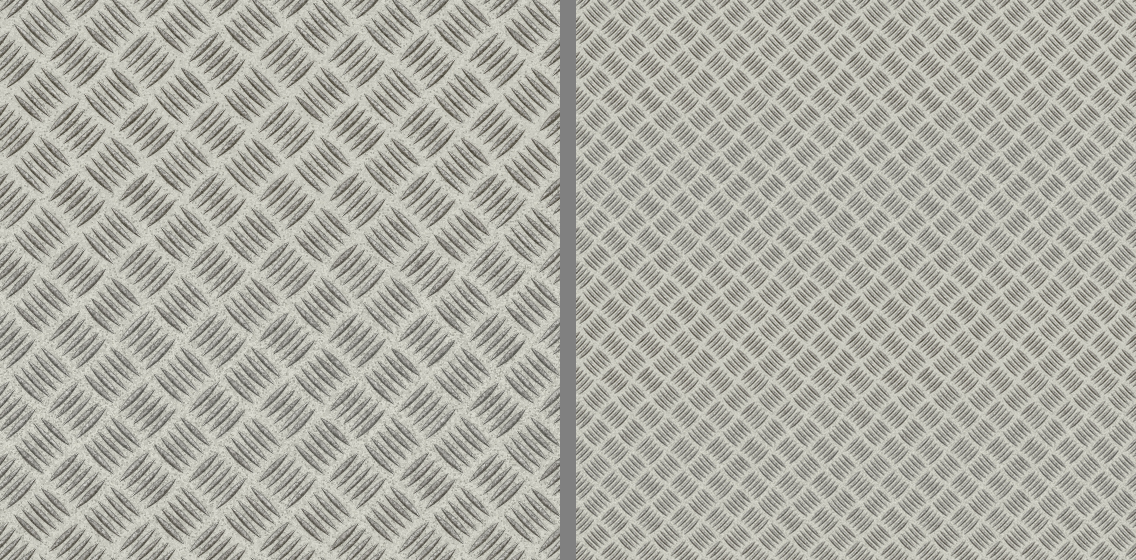
Left, the tile; right, the same tile 2 across and 2 down.
Give the GLSL for this texture, as a three.js fragment shader.

```glsl
varying vec2 vUv;

const float TAU = 6.2831853;
const float REPEATS = 8.0;

float hash(vec2 p) {
  return fract(sin(dot(p, vec2(127.1, 311.7))) * 43758.547);
}

// Wrapping cellular noise: x = distance to nearest point, y = its random value
vec2 cellular(vec2 uv, vec2 period) {
  vec2 p = uv * period;
  vec2 base = floor(p);
  vec2 nearest = vec2(9.0, 0.0);
  for (int j = -1; j <= 1; j++) {
    for (int i = -1; i <= 1; i++) {
      vec2 cell = base + vec2(float(i), float(j));
      vec2 id = mod(cell, period);
      vec2 jitter = vec2(hash(id), hash(id + 57.3));
      float d = length(cell + jitter - p);
      if (d < nearest.x) nearest = vec2(d, hash(id + 19.7));
    }
  }
  return nearest;
}

// Layered sines with whole frequencies
float clouds(vec2 uv) {
  vec2 a = uv * TAU;
  float n = sin(a.x * 2.0 + a.y + 1.5 * sin(a.y * 3.0));
  n += 0.7 * sin(a.y * 5.0 - a.x * 3.0 + 2.0 * sin(a.x * 4.0));
  n += 0.5 * sin(a.x * 9.0 + a.y * 7.0 + 2.0 * sin(a.y * 6.0));
  return 0.5 + n / 4.4;
}

// Five raised bars per block: x = coverage, y = position across bar,
// z = contact shade, w = random value of the bar
vec4 treadBlock(vec2 uv, vec2 center, float side) {
  vec2 p = uv * REPEATS - center + 0.5;
  vec2 id = mod(floor(p), REPEATS) + side * 13.0;
  p = fract(p) - 0.5;
  p.x *= side;
  vec2 q = vec2(p.x - p.y, -p.x - p.y) * 0.7071;
  vec4 tread = vec4(0.0);
  for (int i = -2; i <= 2; i++) {
    float k = float(i);
    float rnd = hash(id + k * 3.7);
    float halfLength = 0.295 + 0.03 * rnd;
    float u = (q.x - 0.02 * (hash(id - k * 5.1) - 0.5)) / halfLength;
    float v = q.y - k * 0.135 - 0.012 * (rnd - 0.5) * u;
    float halfWidth = 0.036 + 0.002 * k * k + 0.009 * hash(id + k + 31.0);
    halfWidth *= max(1.0 - u * u, 0.0);
    float d = abs(v) - halfWidth;
    float inside = 1.0 - smoothstep(-0.008, 0.008, d);
    inside *= 1.0 - smoothstep(0.95, 1.0, abs(u));
    float contact = exp(-max(d, 0.0) * 45.0) * (1.0 - smoothstep(0.7, 1.1, abs(u)));
    tread.z = max(tread.z, contact);
    if (inside > tread.x) {
      tread.x = inside;
      tread.y = clamp(v / max(halfWidth, 0.012), -1.0, 1.0);
      tread.w = rnd;
    }
  }
  return tread;
}

void main() {
  float wear = clouds(vUv);
  float clean = 0.5 + 0.5 * cos(TAU * (vUv.y - 0.8));
  vec2 fine = cellular(vUv, vec2(380.0));
  vec2 pits = cellular(vUv, vec2(220.0));
  vec2 scuffs = cellular(vUv + 0.002 * sin(TAU * vUv.yx * 61.0), vec2(130.0, 90.0));

  // Plate with fine grain and small dull pits
  vec3 plate = vec3(0.805, 0.805, 0.765) + 0.008 * (wear - 0.5);
  plate -= 0.13 * (fine.y - 0.45) * (1.0 - 0.35 * clean);
  float pit = (1.0 - smoothstep(0.15, 0.55, pits.x))
    * step(0.8 - 0.12 * wear + 0.1 * clean, pits.y);
  plate = mix(plate, vec3(0.56, 0.56, 0.52), 0.6 * pit);

  // The two crossing block directions
  vec4 falling = treadBlock(vUv, vec2(0.604, 0.635), 1.0);
  vec4 rising = treadBlock(vUv, vec2(0.104, 0.135), -1.0);
  vec4 tread = falling.x > rising.x ? falling : rising;
  plate *= 1.0 - 0.09 * max(falling.z, rising.z);

  // Bar faces: scuffed crown, thin upper rim, deep lower flank
  vec3 face = mix(vec3(0.63, 0.62, 0.60), vec3(0.71, 0.705, 0.685), tread.w);
  face += 0.2 * (fine.y - 0.5) + 0.12 * (scuffs.y - 0.5) - 0.08 * pit;
  vec3 flank = mix(vec3(0.35, 0.345, 0.32), vec3(0.31, 0.29, 0.24), clean);
  flank += 0.1 * (fine.y - 0.5);
  float rim = 1.0 - smoothstep(-1.0, -0.5, tread.y);
  float shade = smoothstep(-0.1, 0.7, tread.y + 0.3 * (scuffs.y - 0.5));
  float dark = max(0.6 * rim, shade * (0.8 + 0.2 * pits.y));
  vec3 bar = mix(face, flank, dark);

  gl_FragColor = vec4(mix(plate, bar, tread.x), 1.0);
}
```
